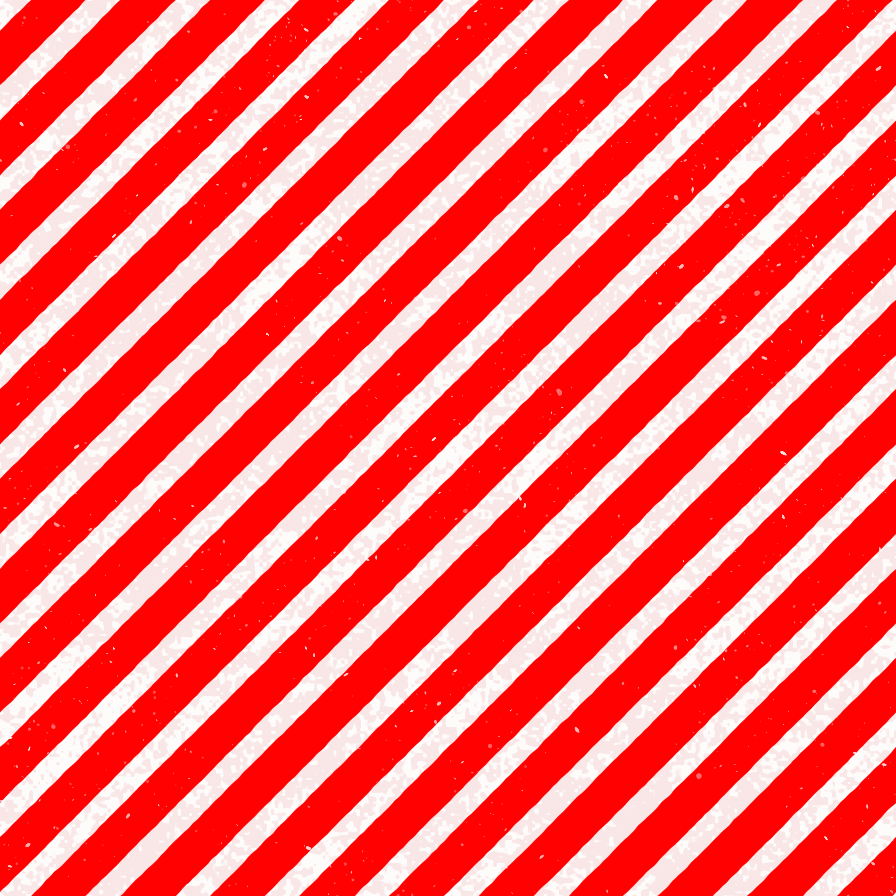
Give the GLSL for this pattern, as a WebGL 2 fragment shader.

```glsl
#version 300 es
precision highp float;

uniform vec2 u_resolution;
out vec4 fragColor;

// Stripes
const float REPEATS = 10.0;        // across and down
const float PALE_CENTRE = 0.15;    // position within one repeat
const float PALE_WIDTH = 0.385;    // share of one repeat
const float EDGE_ROUGHNESS = 0.0012;

// Colours
const vec3 RED = vec3(1.0, 0.003, 0.003);
const vec3 BLUSH = vec3(0.975, 0.902, 0.902);
const vec3 CHALK = vec3(0.998, 0.985, 0.985);

// Wear
const int CLOUD_CELLS = 6;
const int GRAIN_CELLS = 230;
const float GRAIN_LEVEL = 0.53;
const float GRAIN_SOFTNESS = 0.07;
const float CLOUD_STRENGTH = 0.5;
const int FLAKE_CELLS = 48;
const float FLAKE_RADIUS = 0.0036;
const float FLAKE_CHANCE = 0.16;
const int DUST_CELLS = 120;
const float DUST_RADIUS = 0.0017;
const float DUST_CHANCE = 0.11;

// Integer hash of a cell, giving three values from 0 to 1
vec3 hash3(ivec2 cell, int salt) {
    uvec3 v = uvec3(ivec3(cell, salt)) * 1664525u + 1013904223u;
    v.x += v.y * v.z;
    v.y += v.z * v.x;
    v.z += v.x * v.y;
    v ^= v >> 16u;
    v.x += v.y * v.z;
    v.y += v.z * v.x;
    v.z += v.x * v.y;
    return vec3(v >> 8u) / 16777216.0;
}

ivec2 wrapCell(ivec2 cell, int cells) {
    return (cell + cells) % cells;
}

// Value noise that wraps over the unit square
float tileNoise(vec2 uv, int cells, int salt) {
    vec2 p = uv * float(cells);
    ivec2 c = ivec2(floor(p));
    vec2 f = fract(p);
    f = f * f * (3.0 - 2.0 * f);
    float a = hash3(wrapCell(c, cells), salt).x;
    float b = hash3(wrapCell(c + ivec2(1, 0), cells), salt).x;
    float d = hash3(wrapCell(c + ivec2(0, 1), cells), salt).x;
    float e = hash3(wrapCell(c + ivec2(1, 1), cells), salt).x;
    return mix(mix(a, b, f.x), mix(d, e, f.x), f.y);
}

// Scattered, stretched chips; returns their opacity
float chips(vec2 uv, int cells, float radius, float chance, int salt, float pixel) {
    vec2 p = uv * float(cells);
    ivec2 home = ivec2(floor(p));
    float ragged = 0.6 + 0.8 * tileNoise(uv, GRAIN_CELLS, salt + 2);
    float cover = 0.0;
    for (int y = -1; y <= 1; y++) {
        for (int x = -1; x <= 1; x++) {
            ivec2 cell = home + ivec2(x, y);
            ivec2 id = wrapCell(cell, cells);
            vec3 place = hash3(id, salt);
            vec3 form = hash3(id, salt + 1);
            vec2 offset = (p - vec2(cell) - place.xy) / float(cells);
            float angle = 6.2832 * form.x;
            vec2 axis = vec2(cos(angle), sin(angle));
            vec2 local = vec2(dot(offset, axis), dot(offset, vec2(-axis.y, axis.x)));
            local.y *= 1.0 + 1.5 * form.y;
            float size = radius * mix(0.35, 1.0, form.z * form.z) * ragged;
            float disc = 1.0 - smoothstep(-pixel, pixel, length(local) - size);
            float opacity = mix(0.35, 0.9, form.y);
            cover = max(cover, disc * opacity * step(place.z, chance));
        }
    }
    return cover;
}

void main() {
    vec2 uv = gl_FragCoord.xy / u_resolution;
    float pixel = 0.7 / min(u_resolution.x, u_resolution.y);

    // Broad patches of heavier and lighter wear
    float cloud = 0.6 * tileNoise(uv, CLOUD_CELLS, 1)
                + 0.4 * tileNoise(uv, CLOUD_CELLS * 3, 2);

    // Fine chalky grain on the pale stripes
    float fine = tileNoise(uv, GRAIN_CELLS, 3);
    float coarse = tileNoise(uv, GRAIN_CELLS / 2, 4);
    float grain = mix(fine, coarse, 0.4) + (cloud - 0.5) * CLOUD_STRENGTH;
    float chalk = smoothstep(-GRAIN_SOFTNESS, GRAIN_SOFTNESS, grain - GRAIN_LEVEL);
    vec3 pale = mix(BLUSH, CHALK, chalk);

    // Diagonal stripes, measured in canvas units
    float phase = (uv.x - uv.y) * REPEATS - PALE_CENTRE;
    float fromCentre = abs(fract(phase + 0.5) - 0.5);
    float edge = (fromCentre - 0.5 * PALE_WIDTH) / (REPEATS * sqrt(2.0));
    edge += (coarse - 0.5) * EDGE_ROUGHNESS;
    vec3 colour = mix(pale, RED, smoothstep(-pixel, pixel, edge));

    // Chips gather where the wear is heavy
    float gather = smoothstep(0.25, 0.75, cloud) * 2.0;
    float flakes = chips(uv, FLAKE_CELLS, FLAKE_RADIUS, FLAKE_CHANCE * gather, 10, pixel);
    float dust = chips(uv, DUST_CELLS, DUST_RADIUS, DUST_CHANCE * gather, 20, pixel);
    colour = mix(colour, CHALK, max(flakes, dust * 0.7));

    fragColor = vec4(colour, 1.0);
}
```
